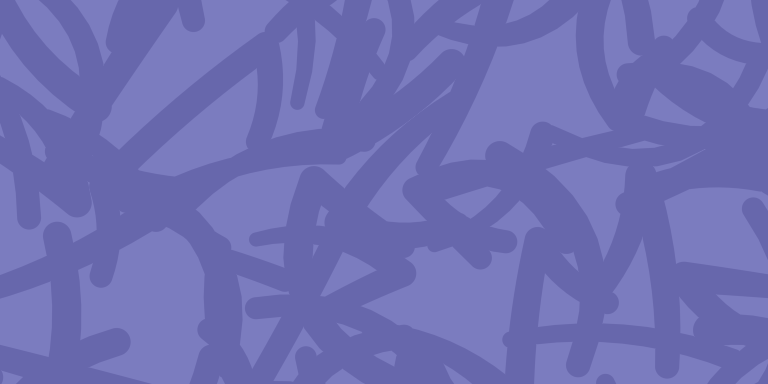
Write a Shadertoy shader that draws this pattern.

```glsl
// Overlapping rounded marker strokes, bowed and hooked, in two tones of violet.

const vec3 GROUND = vec3(0.484, 0.488, 0.750);
const vec3 INK = vec3(0.404, 0.402, 0.674);
const float CELL = 0.228;     // spacing of strokes, in canvas heights
const int REACH = 2;          // neighbouring cells a stroke may extend into
const int ARC_STEPS = 10;
const float TAU = 6.2831853;

// Integer hash: cell and channel to three values in 0..1
vec3 hash3(ivec2 cell, int channel) {
    uvec3 v = uvec3(ivec3(cell, channel)) * 1664525u + 1013904223u;
    v.x += v.y * v.z;
    v.y += v.z * v.x;
    v.z += v.x * v.y;
    v ^= v >> 16u;
    v.x += v.y * v.z;
    v.y += v.z * v.x;
    v.z += v.x * v.y;
    return vec3(v >> 8u) / 16777216.0;
}

vec2 direction(float angle) {
    return vec2(cos(angle), sin(angle));
}

vec2 bezier(vec2 a, vec2 control, vec2 b, float t) {
    return mix(mix(a, control, t), mix(control, b, t), t);
}

// Distance to a round-ended arc from a to b whose radius tapers along its length
float taperedArc(vec2 p, vec2 a, vec2 b, float bow, vec2 radii) {
    vec2 chord = b - a;
    vec2 control = 0.5 * (a + b) + bow * vec2(-chord.y, chord.x);
    float d = 1e3;
    vec2 from = a;
    for (int i = 0; i < ARC_STEPS; i++) {
        vec2 to = bezier(a, control, b, float(i + 1) / float(ARC_STEPS));
        vec2 side = to - from;
        float h = clamp(dot(p - from, side) / dot(side, side), 0.0, 1.0);
        float along = (float(i) + h) / float(ARC_STEPS);
        d = min(d, length(p - from - side * h) - mix(radii.x, radii.y, along));
        from = to;
    }
    return d;
}

// One stroke per cell: a long arc, often with a sharp return at its end
float stroke(vec2 p, ivec2 cell) {
    vec3 place = hash3(cell, 1);
    vec3 shape = hash3(cell, 2);
    vec3 hook = hash3(cell, 3);

    vec2 center = (vec2(cell) + place.xy) * CELL;
    float angle = TAU * place.z;
    vec2 halfChord = 0.5 * mix(0.36, 0.62, shape.x) * direction(angle);
    float bow = mix(-0.55, 0.55, shape.y);
    float startRadius = mix(0.018, 0.040, shape.z);
    float endRadius = mix(0.028, 0.043, hook.z);
    vec2 tip = center + halfChord;
    float d = taperedArc(p, center - halfChord, tip, bow, vec2(startRadius, endRadius));

    if (hook.x < 0.5) {
        float turn = mix(0.34, 0.44, hook.y) * TAU * (bow < 0.0 ? 1.0 : -1.0);
        vec2 hookEnd = tip + mix(0.18, 0.34, hook.z) * direction(angle + turn);
        float hookBow = mix(-0.3, 0.3, fract(hook.x * 8.0));
        d = min(d, taperedArc(p, tip, hookEnd, hookBow, vec2(endRadius, 0.030)));
    }
    return d;
}

// Union of all strokes near p
float strokeField(vec2 p) {
    ivec2 home = ivec2(floor(p / CELL));
    float d = 1e3;
    for (int y = -REACH; y <= REACH; y++) {
        for (int x = -REACH; x <= REACH; x++) {
            d = min(d, stroke(p, home + ivec2(x, y)));
        }
    }
    return d;
}

void mainImage(out vec4 fragColor, in vec2 fragCoord) {
    vec2 p = fragCoord / iResolution.y;
    float edge = 0.7 / iResolution.y;
    float light = smoothstep(-edge, edge, strokeField(p));
    fragColor = vec4(mix(INK, GROUND, light), 1.0);
}
```
